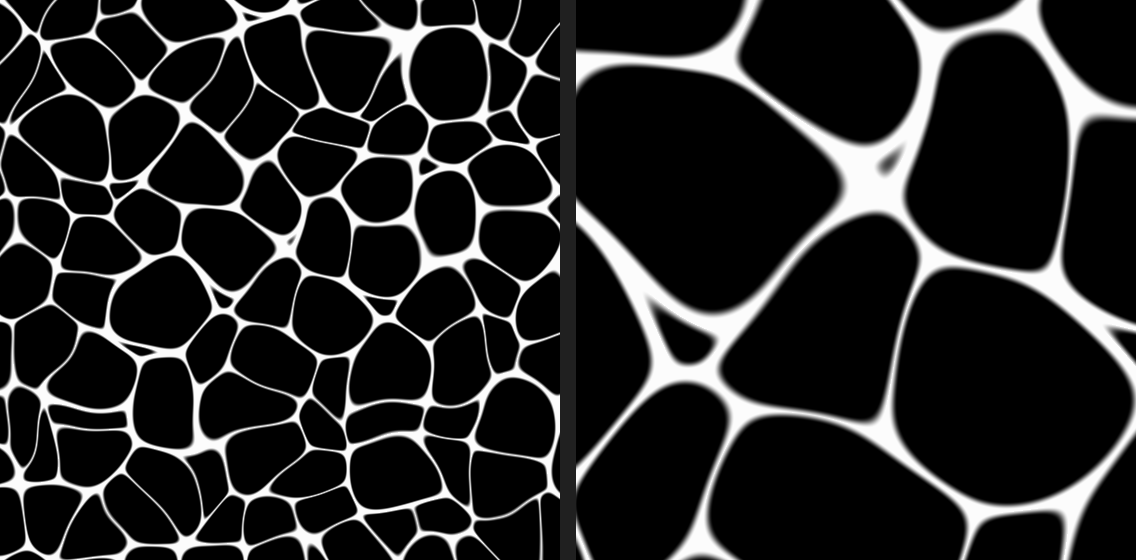
Left, the full canvas; right, a detail of the centre.
Give the GLSL for this pattern, as a three.js fragment shader.

```glsl
// Irregular dark cells parted by a thin soft white web.
// A weighted Voronoi diagram on bent coordinates gives cells of mixed size; a
// smooth minimum over the border distances rounds them and fills the joints.
varying vec2 vUv;

vec3 hash3(vec2 p) {
  vec3 q = fract(p.xyx * vec3(0.1031, 0.1030, 0.0973));
  q += dot(q, q.yxz + 33.33);
  return fract((q.xxy + q.yzz) * q.zyx);
}

// Slope at a lattice point, applied to the offset from it
float cornerValue(vec2 corner, vec2 offset) {
  float angle = 6.2832 * hash3(corner + 71.0).x;
  return dot(vec2(cos(angle), sin(angle)), offset);
}

// Gradient noise, roughly -0.7 to 0.7
float gradientNoise(vec2 p) {
  vec2 i = floor(p);
  vec2 f = p - i;
  vec2 u = f * f * f * (f * (f * 6.0 - 15.0) + 10.0);
  vec2 e = vec2(1.0, 0.0);
  float low = mix(cornerValue(i, f), cornerValue(i + e, f - e), u.x);
  float high = mix(cornerValue(i + e.yx, f - e.yx), cornerValue(i + 1.0, f - 1.0), u.x);
  return mix(low, high, u.y);
}

// Centre (xy) and weight (z) of the site in a grid square; heavy sites grow
vec3 siteIn(vec2 square) {
  vec3 h = hash3(square + 19.0);
  return vec3(square + 0.06 + 0.88 * h.xy, 0.52 * smoothstep(0.0, 0.75, h.z));
}

// Rounded distance from p to the border of its cell, in grid squares
float borderDistance(vec2 p) {
  // Site that owns p
  vec2 home = floor(p);
  vec2 square = home;
  vec3 own = vec3(0.0);
  float nearest = 99.0;
  for (int y = -2; y <= 2; y++) {
    for (int x = -2; x <= 2; x++) {
      vec2 s = home + vec2(float(x), float(y));
      vec3 site = siteIn(s);
      vec2 toP = p - site.xy;
      float power = dot(toP, toP) - site.z;
      if (power < nearest) {
        nearest = power;
        own = site;
        square = s;
      }
    }
  }

  // Clearance around the site sets how round the cell is
  float clearance = 1.0;
  for (int y = -2; y <= 2; y++) {
    for (int x = -2; x <= 2; x++) {
      if (x == 0 && y == 0) continue;
      vec3 site = siteIn(square + vec2(float(x), float(y)));
      float gap = length(site.xy - own.xy);
      clearance = min(clearance, 0.5 * (gap + (own.z - site.z) / gap));
    }
  }
  float rounding = clamp(0.2 * clearance, 0.035, 0.1);

  // Smooth minimum of the distances to all bisectors
  float sum = 0.0;
  for (int y = -3; y <= 3; y++) {
    for (int x = -3; x <= 3; x++) {
      if (x == 0 && y == 0) continue;
      vec3 site = siteIn(square + vec2(float(x), float(y)));
      vec2 toP = p - site.xy;
      float power = dot(toP, toP) - site.z;
      float toBisector = 0.5 * (power - nearest) / length(site.xy - own.xy);
      sum += exp(-max(toBisector, 0.0) / rounding);
    }
  }
  return -rounding * log(max(sum, 1e-9));
}

void main() {
  vec2 p = vUv * 9.5 + 3.0;

  // Bending of the borders
  vec2 bend = vec2(gradientNoise(p * 0.7), gradientNoise(p * 0.7 + 37.0));
  float border = borderDistance(p + 0.42 * bend);

  // Soft line profile
  float web = 1.0 - smoothstep(-0.009, 0.039, border);
  gl_FragColor = vec4(vec3(0.99 * web), 1.0);
}
```
